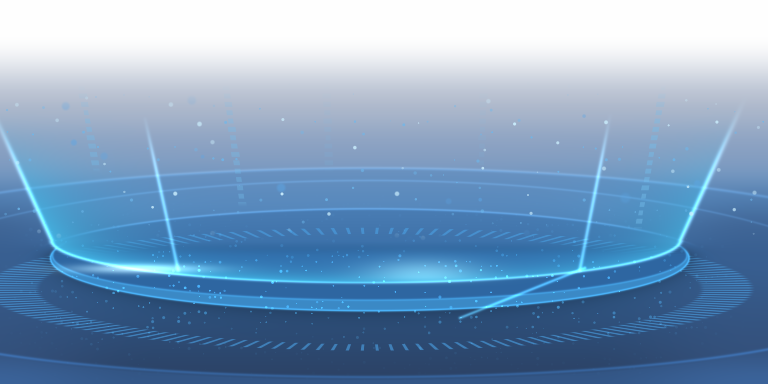
Reproduce this background procedurally as a Shadertoy shader.

```glsl
float hash(vec2 p) {
    return fract(sin(dot(p, vec2(127.1, 311.7))) * 43758.5);
}

float ellipse(vec2 p, vec2 radii) {
    float k = length(p / radii);
    return k * (k - 1.0) / max(length(p / (radii * radii)), 0.001);
}

float segment(vec2 p, vec2 a, vec2 b) {
    vec2 ab = b - a;
    return length(p - a - ab * clamp(dot(p - a, ab) / dot(ab, ab), 0.0, 1.0));
}

float glowLine(float d, float width) {
    return exp(-d * d / (width * width));
}

// One soft dot per occupied cell
float dots(vec2 p, float scale, float density, float size) {
    vec2 cell = floor(p * scale);
    float seed = hash(cell);
    vec2 center = 0.25 + 0.5 * vec2(hash(cell + 17.3), hash(cell + 41.9));
    float radius = size * (0.5 + hash(cell + 8.1));
    float d = length(fract(p * scale) - center);
    return step(seed, density) * smoothstep(radius, radius * 0.4, d) * (0.35 + 0.65 * hash(cell + 5.7));
}

// Faint tilted columns of short dashes
float dashColumns(vec2 p) {
    vec3 columns[5] = vec3[5](vec3(0.24, -0.18, 0.8), vec3(0.61, -0.14, 0.8),
        vec3(0.855, -0.03, 0.25), vec3(1.255, 0.03, 0.2), vec3(1.70, 0.18, 1.0));
    float sum = 0.0;
    for (int i = 0; i < 5; i++) {
        vec3 c = columns[i];
        float low = i == 4 ? 0.40 : (i == 1 ? 0.46 : 0.55);
        float x = p.x - c.x - c.y * (p.y - 0.62);
        float row = p.y * 46.0;
        float halfWidth = 0.004 + 0.006 * hash(vec2(floor(row), float(i)));
        float dash = smoothstep(halfWidth + 0.003, halfWidth, abs(x));
        dash *= smoothstep(0.38, 0.2, abs(fract(row) - 0.5));
        sum += dash * c.z * smoothstep(low, low + 0.02, p.y) * smoothstep(0.80, 0.65, p.y);
    }
    return sum;
}

void mainImage(out vec4 fragColor, in vec2 fragCoord) {
    vec2 p = fragCoord / iResolution.xy * vec2(2.0, 1.0);
    float px = 1.0 / iResolution.y;
    float x = p.x - 0.963, y = p.y;
    float side = smoothstep(0.55, 1.0, abs(x));
    vec3 cyan = vec3(0.27, 0.76, 0.94);
    vec3 paleBlue = vec3(0.42, 0.72, 0.93);

    // Vertical haze
    vec3 col = mix(vec3(0.17, 0.26, 0.40), vec3(0.18, 0.31, 0.48), smoothstep(0.0, 0.18, y));
    col = mix(col, vec3(0.22, 0.42, 0.64), smoothstep(0.12, 0.34, y));
    col = mix(col, vec3(0.35, 0.54, 0.74), smoothstep(0.32, 0.48, y));
    col = mix(col, vec3(0.54, 0.63, 0.76), smoothstep(0.45, 0.63, y));
    col = mix(col, vec3(0.69, 0.73, 0.80), smoothstep(0.60, 0.75, y));
    col = mix(col, vec3(0.22, 0.34, 0.52), 0.6 * side * smoothstep(0.56, 0.40, y));

    // Wide floor discs
    float disc = ellipse(vec2(x, y - 0.20), vec2(1.70, 0.362));
    col = mix(col, vec3(0.29, 0.51, 0.74), 0.32 * smoothstep(px, -px, disc) * smoothstep(0.40, 0.56, y));
    col += paleBlue * 0.12 * glowLine(disc, 0.004);
    float arc = ellipse(vec2(x, y - 0.20), vec2(1.35, 0.33));
    col += paleBlue * 0.09 * glowLine(arc, 0.003) * step(0.3, y);
    float innerDisc = ellipse(vec2(x, y - 0.30), vec2(0.92, 0.156));
    col = mix(col, vec3(0.21, 0.42, 0.65), 0.4 * smoothstep(px, -px, innerDisc) * smoothstep(0.28, 0.44, y));
    col += paleBlue * 0.18 * glowLine(innerDisc, 0.003) * smoothstep(0.35, 0.42, y);
    float lowerDisc = ellipse(vec2(x, y - 0.20), vec2(1.30, 0.182));
    col += vec3(0.04, 0.12, 0.20) * glowLine(lowerDisc, 0.004) * step(y, 0.2);
    col += vec3(0.03, 0.08, 0.13) * smoothstep(0.0, 0.01, lowerDisc) * smoothstep(0.12, 0.0, y);

    // Radial tick ring
    vec2 ring = vec2(x, y - 0.247) / vec2(0.995, 0.160);
    float radius = length(ring);
    float turn = atan(ring.y, ring.x) * 160.0 / 6.28319;
    float soft = clamp(fwidth(turn), 0.05, 0.5);
    float duty = mix(0.10, 0.24, abs(ring.x));
    float tick = smoothstep(duty + soft * 0.5, duty - soft * 0.5, abs(fract(turn) - 0.5));
    float inner = mix(0.90, 0.865, abs(ring.x));
    float band = smoothstep(inner - 0.01, inner + 0.01, radius) * smoothstep(1.01, 0.99, radius);
    col = mix(col, vec3(0.29, 0.62, 0.88), 0.65 * tick * band);

    // Raised platform with a bright rim
    float outerRim = ellipse(vec2(x, y - 0.328), vec2(0.832, 0.138));
    float innerRim = ellipse(vec2(x, y - 0.334), vec2(0.825, 0.115));
    float front = smoothstep(0.375, 0.33, y);
    col *= 1.0 - 0.25 * front * exp(-max(outerRim, 0.0) * 35.0);
    col = mix(col, vec3(0.18, 0.40, 0.63), front * smoothstep(px, -px, outerRim));
    float rim = smoothstep(px, -px, outerRim) * smoothstep(-px, px, innerRim);
    col = mix(col, vec3(0.24, 0.56, 0.80), 0.85 * rim * front);
    col += cyan * 0.3 * front * (glowLine(outerRim, 0.003) + 0.5 * glowLine(innerRim, 0.003));

    // Flared light beam standing on the platform
    float flare = (p.x - 0.953) / (0.82 + 0.4525 * max(y - 0.375, 0.0));
    float k = length(vec2(flare, min(y - 0.375, 0.0) / 0.112));
    float aa = fwidth(k);
    float inside = smoothstep(1.0 + aa, 1.0 - aa, k);
    float rise = smoothstep(0.74, 0.34, y);
    col = mix(col, vec3(0.22, 0.50, 0.75), 0.5 * inside * smoothstep(0.40, 0.30, y));
    col = mix(col, cyan, inside * rise * pow(min(k, 1.0), 5.0) * mix(0.85, 0.65, smoothstep(-0.5, 0.5, flare)));
    float edge = glowLine((k - 1.0) / max(aa, 0.006), 1.3);
    col += vec3(0.35, 0.55, 0.55) * edge * smoothstep(0.76, 0.45, y) * mix(0.35, 0.8, abs(flare));
    col += vec3(0.5, 0.5, 0.4) * glowLine(length((p - vec2(0.36, 0.300)) / vec2(0.16, 0.012)), 1.0);

    // Thin rays and the hot spot
    float rays = glowLine(segment(p, vec2(0.378, 0.69), vec2(0.464, 0.297)), 0.005);
    rays += glowLine(segment(p, vec2(1.589, 0.70), vec2(1.51, 0.297)), 0.005);
    col += vec3(0.20, 0.34, 0.36) * rays * smoothstep(0.72, 0.50, y);
    col += vec3(0.15, 0.35, 0.40) * glowLine(segment(p, vec2(1.523, 0.302), vec2(1.198, 0.172)), 0.004);
    float hot = length((p - vec2(1.10, 0.288)) / vec2(0.18, 0.045));
    col += vec3(0.24, 0.27, 0.20) * exp(-hot * hot * 1.5) * smoothstep(0.25, 0.28, y);

    // Floating motes and fine sparks
    float zone = smoothstep(0.36, 0.46, y) * smoothstep(0.80, 0.66, y);
    col = mix(col, vec3(0.36, 0.65, 0.90), 0.5 * zone * dots(p, 9.0, 0.22, 0.11));
    col = mix(col, vec3(0.80, 0.94, 1.0), zone * dots(p + 3.7, 17.0, 0.22, 0.10));
    col = mix(col, paleBlue, 0.8 * zone * dots(p + 9.2, 30.0, 0.14, 0.13));
    float sparkZone = exp(-pow(abs(y - 0.24) * 9.0, 2.0)) * (1.0 - side);
    col += cyan * 0.45 * sparkZone * dots(p + 1.3, 75.0, 0.16, 0.28);
    col = mix(col, vec3(0.45, 0.74, 0.92), 0.45 * dashColumns(p));

    // White fade at the top
    col = mix(col, vec3(0.995), smoothstep(0.71, 0.91, y));
    fragColor = vec4(clamp(col, 0.0, 1.0), 1.0);
}
```
